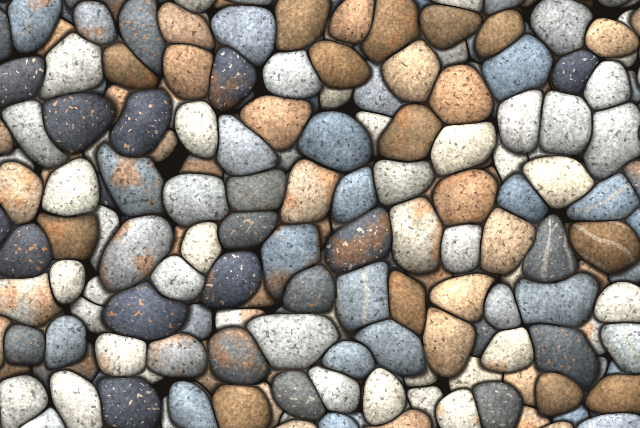
Give the GLSL for this texture, as a Shadertoy shader.

```glsl
// Tightly packed smooth river pebbles in greys, creams, tans and browns.
#define CELLS 8.0        // pebbles per canvas height
#define UNDER_CELLS 9.0  // pebbles per height in the lower layer
#define JITTER 0.66
#define MIN_RADIUS 0.50
#define MAX_RADIUS 0.76
#define MAX_ASPECT 1.9
#define GAP 0.008
#define GRAIN 150.0
#define GRAIN_AMOUNT 0.42
#define EXPOSURE 1.10

const vec3 DARK = vec3(0.085, 0.075, 0.065);
const vec3 RUST = vec3(0.82, 0.57, 0.38);
const vec3 CREAM = vec3(0.92, 0.87, 0.78);
const vec3 PALETTE[10] = vec3[10](
    vec3(0.66, 0.68, 0.70), vec3(0.89, 0.88, 0.84),
    vec3(0.55, 0.60, 0.64), vec3(0.84, 0.72, 0.59),
    vec3(0.58, 0.47, 0.35), vec3(0.42, 0.43, 0.43),
    vec3(0.76, 0.76, 0.73), vec3(0.76, 0.61, 0.48),
    vec3(0.90, 0.87, 0.79), vec3(0.34, 0.35, 0.38));

struct Pebble {
    float inside;  // positive inside, zero at the rim
    vec2 id;
    vec2 local;    // position in the unit ellipse
    vec2 tilt;     // the same, turned back to canvas axes
};

float hash(vec2 p) {
    return fract(sin(dot(p, vec2(127.1, 311.7))) * 43758.5453);
}

float noise(vec2 p) {
    vec2 i = floor(p), f = fract(p);
    f = f * f * (3.0 - 2.0 * f);
    return mix(mix(hash(i), hash(i + vec2(1, 0)), f.x),
               mix(hash(i + vec2(0, 1)), hash(i + vec2(1, 1)), f.x), f.y);
}

const mat2 TWIST = mat2(0.8, 0.6, -0.6, 0.8);

float fbm(vec2 p) {
    float sum = 0.0, amp = 0.53;
    for (int i = 0; i < 4; i++) {
        sum += amp * noise(p);
        p = TWIST * p * 2.03 + 17.3;
        amp *= 0.5;
    }
    return sum;
}

// Two crossed lattices hide the grid of a single one
float grains(vec2 p) {
    return 0.5 * (noise(p) + noise(TWIST * p * 1.27 + 31.7));
}

float smoothMin(float a, float b, float k) {
    float h = max(k - abs(a - b), 0.0) / k;
    return min(a, b) - 0.25 * k * h * h;
}

// Nearest egg-shaped cell, squeezed softly against its neighbours
Pebble findPebble(vec2 p, float seed) {
    const float K = 12.0;
    Pebble best = Pebble(-1.0, vec2(0), vec2(0), vec2(0));
    float nearest = 1e3, crowd = 0.0;
    p += 0.16 * (vec2(noise(p * 1.7 + seed), noise(p * 1.7 + seed + 40.0)) - 0.5);
    vec2 base = floor(p);
    for (int y = -2; y <= 2; y++)
    for (int x = -2; x <= 2; x++) {
        vec2 cell = base + vec2(x, y), id = cell + seed;
        vec2 center = cell + 0.5 + JITTER * (vec2(hash(id), hash(id + 5.3)) - 0.5);
        float radius = mix(MIN_RADIUS, MAX_RADIUS, hash(id + 9.1));
        float stretch = sqrt(mix(1.05, MAX_ASPECT, hash(id + 13.7)));
        float angle = 3.14159 * hash(id + 21.9);
        mat2 turn = mat2(cos(angle), -sin(angle), sin(angle), cos(angle));
        vec2 q = turn * (p - center) / (radius * vec2(stretch, 1.0 / stretch));
        q.y *= 1.0 + 0.4 * (hash(id + 27.3) - 0.5) * clamp(q.x, -1.0, 1.0);
        float d = length(q);
        crowd += exp(-K * d);
        if (d < nearest) {
            nearest = d;
            best.id = id;
            best.local = q;
            best.tilt = q * turn;
        }
    }
    float second = -log(max(crowd - exp(-K * nearest), 1e-9)) / K;
    best.inside = smoothMin(1.0 - nearest, 0.6 * (second - nearest), 0.16);
    return best;
}

// Mineral colour: mottling, rust stains, bands, grains and speckles
vec3 stoneColor(Pebble s, vec2 uv) {
    float kind = hash(s.id + 33.1);
    vec3 color = PALETTE[int(hash(s.id + 31.7) * 9.99)];
    float isDark = 1.0 - smoothstep(0.40, 0.52, color.g);
    vec2 p = uv + 7.0 * vec2(hash(s.id + 41.0), hash(s.id + 43.0));
    float warmth = hash(s.id + 51.0) - 0.5;
    color *= 1.0 + warmth * vec3(0.07, 0.01, -0.07);
    color *= 0.92 + 0.16 * hash(s.id + 53.0);
    color *= 0.82 + 0.36 * fbm(p * 26.0);
    float stain = smoothstep(0.48, 0.70, fbm(p * 17.0 + 3.0));
    color = mix(color, RUST * (0.6 + 0.5 * color.g), stain * 0.6 * step(0.70, kind));
    float wave = s.local.y * 8.0 + 2.5 * fbm(p * 14.0);
    float band = smoothstep(0.72, 0.96, sin(wave)) * step(kind, 0.05);
    color = mix(color, CREAM * 0.85, band * 0.5);
    float grain = grains(p * GRAIN) + 0.8 * grains(p * GRAIN * 1.7 + 5.0) - 0.9;
    color *= 1.0 + GRAIN_AMOUNT * grain;
    float speck = smoothstep(0.68, 0.80, grains(p * GRAIN * 0.85 + 11.0));
    vec3 speckColor = mix(color * 0.55, mix(RUST, CREAM, hash(s.id + 61.0)), isDark);
    return mix(color, speckColor, speck * 0.75);
}

// Soft skylight from above with a shaded contact rim
vec3 shade(Pebble s, vec2 uv) {
    vec2 t = s.tilt * 0.88;
    vec3 normal = normalize(vec3(t, sqrt(max(1.0 - dot(t, t), 0.08))));
    float light = max(dot(normal, normalize(vec3(-0.12, 0.50, 0.85))), 0.0);
    float contact = smoothstep(-0.06, 0.17, s.inside);
    vec3 color = stoneColor(s, uv) * (0.36 + 0.80 * light);
    return color * mix(0.38, 1.0, contact) + 0.06 * pow(light, 8.0) * contact;
}

void mainImage(out vec4 fragColor, in vec2 fragCoord) {
    vec2 uv = fragCoord / iResolution.y;
    float edge = 2.2 / iResolution.y;
    Pebble top = findPebble(uv * CELLS, 3.0);
    Pebble under = findPebble(uv * UNDER_CELLS + 0.37, 71.0);

    // Lower pebbles fade into the dark close to the upper ones
    float open = smoothstep(-0.01, 0.15, -top.inside);
    float underMask = smoothstep(GAP, GAP + edge * UNDER_CELLS, under.inside);
    vec3 color = mix(DARK, shade(under, uv), underMask * mix(0.12, 0.90, open));

    float topMask = smoothstep(GAP, GAP + edge * CELLS, top.inside);
    color = mix(color, shade(top, uv), topMask) * EXPOSURE;
    fragColor = vec4(clamp(color, 0.0, 1.0), 1.0);
}
```
